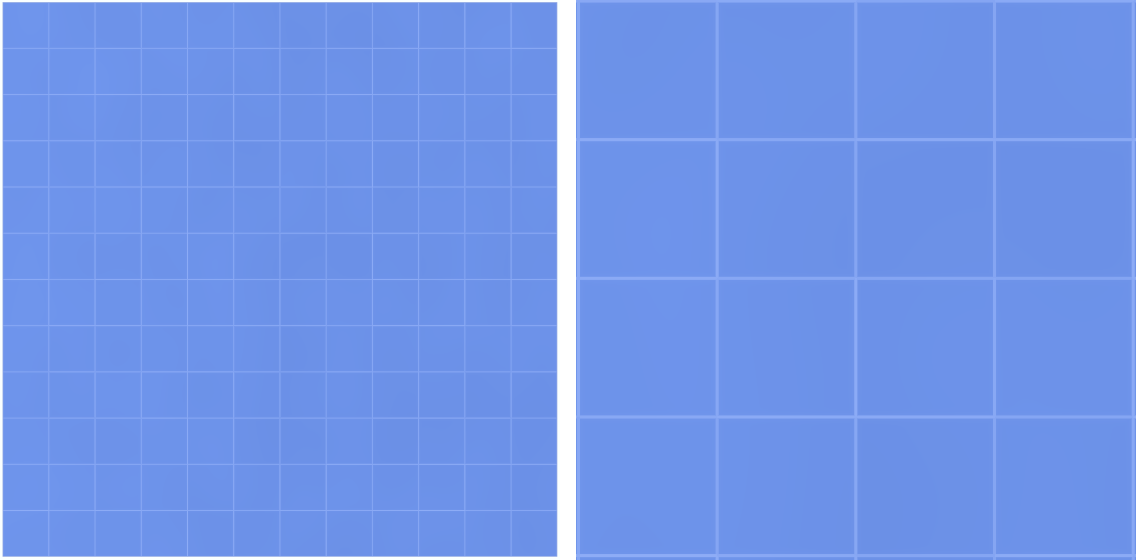
Left: the whole. Right: its middle third, enlarged.
Give the GLSL for this pattern, as a WebGL 2 fragment shader.

```glsl
#version 300 es
precision highp float;
// Blue square tiles, twelve by twelve, with fine pale joints and a white margin.

uniform vec2 u_resolution;
out vec4 outColor;

const float TILES = 12.0;
const vec2 GRID_MIN = vec2(0.0046, 0.0058);
const vec2 GRID_MAX = vec2(0.9952, 0.9962);
const float JOINT_WIDTH = 0.0019;
const float HALO_RADIUS = 0.0026;
const float HALO_STRENGTH = 0.10;
const float RIM_WIDTH = 0.0012;
const float TILE_VARIATION = 0.006;
const float MOTTLE = 0.012;
const float LEFT_GLOW = 0.012;

const vec3 TILE_BLUE = vec3(0.424, 0.570, 0.910);
const vec3 JOINT_BLUE = vec3(0.555, 0.675, 0.965);
const vec3 RIM_BLUE = vec3(0.56, 0.65, 0.88);
const vec3 MARGIN_WHITE = vec3(0.98, 1.0, 1.0);

float hash(vec2 p) {
    vec3 q = fract(p.xyx * 0.1031);
    q += dot(q, q.yzx + 33.33);
    return fract((q.x + q.y) * q.z);
}

vec2 randomGradient(vec2 cell) {
    float angle = 6.2832 * hash(cell);
    return vec2(cos(angle), sin(angle));
}

float gradientNoise(vec2 p) {
    vec2 i = floor(p);
    vec2 f = p - i;
    vec2 w = f * f * f * (f * (f * 6.0 - 15.0) + 10.0);
    vec2 e = vec2(1.0, 0.0);
    float a = dot(randomGradient(i), f);
    float b = dot(randomGradient(i + e.xy), f - e.xy);
    float c = dot(randomGradient(i + e.yx), f - e.yx);
    float d = dot(randomGradient(i + e.xx), f - e.xx);
    return mix(mix(a, b, w.x), mix(c, d, w.x), w.y);
}

void main() {
    vec2 uv = gl_FragCoord.xy / u_resolution;
    vec2 pixel = 1.0 / u_resolution;
    vec2 gridSize = GRID_MAX - GRID_MIN;
    vec2 grid = (uv - GRID_MIN) / gridSize * TILES;
    vec2 tile = floor(grid);

    // Tile face: slight change per tile, faint mottling, brighter to the left
    float shade = (hash(tile + 7.0) - 0.5) * TILE_VARIATION;
    shade += gradientNoise(uv * vec2(9.0, 6.0) + 3.0) * MOTTLE;
    shade += LEFT_GLOW * (1.0 - smoothstep(0.0, 0.6, uv.x));
    vec3 color = TILE_BLUE + shade * vec3(0.6, 0.8, 1.0);

    // Joints: distance to the nearest line on each axis, in canvas units
    vec2 nearest = round(grid);
    vec2 dist = abs(grid - nearest) * gridSize / TILES;
    vec2 core = clamp((0.5 * JOINT_WIDTH - dist) / pixel + 0.5, 0.0, 1.0);
    vec2 halo = HALO_STRENGTH * exp(-dist * dist / (HALO_RADIUS * HALO_RADIUS));

    // Each joint fades a little from one tile side to the next
    vec2 wear = vec2(hash(vec2(nearest.x, tile.y) + 31.0),
                     hash(vec2(tile.x, nearest.y) + 67.0));
    vec2 joint = max(core, halo) * mix(vec2(0.72), vec2(1.0), wear);
    color = mix(color, JOINT_BLUE, max(joint.x, joint.y));

    // Outer rim and white margin
    vec2 inset = min(uv - GRID_MIN, GRID_MAX - uv);
    vec2 rim = clamp((RIM_WIDTH - inset) / pixel + 0.5, 0.0, 1.0);
    vec2 inside = clamp(inset / pixel + 0.5, 0.0, 1.0);
    color = mix(color, RIM_BLUE, max(rim.x, rim.y));
    color = mix(MARGIN_WHITE, color, inside.x * inside.y);

    outColor = vec4(color, 1.0);
}
```
